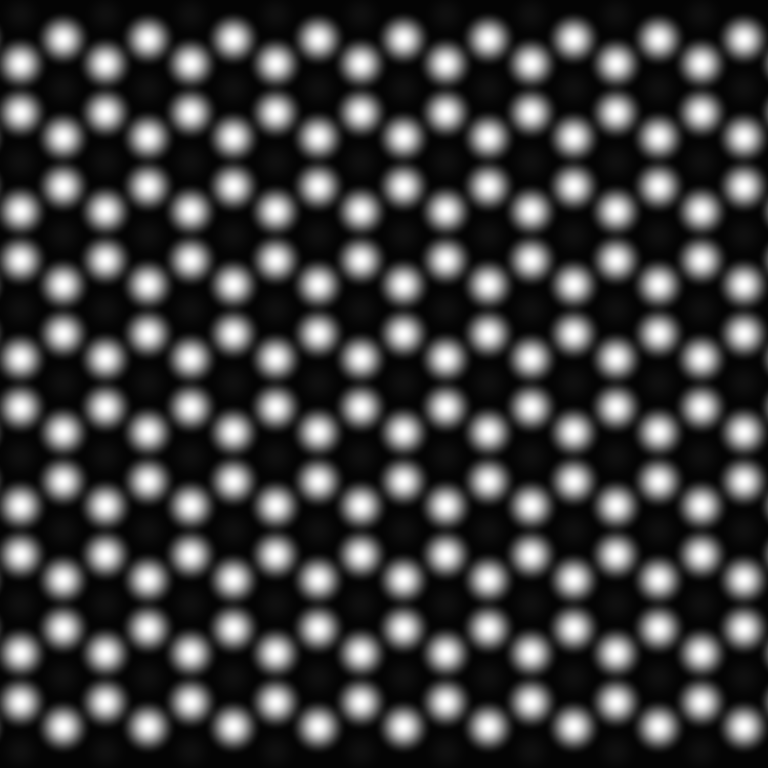
Reproduce this pattern procedurally as a Shadertoy shader.

```glsl
// Soft white dots on the corners of a honeycomb, over near-black.
// Each hexagon centre of a staggered lattice adds its top and bottom corner
// as raised-cosine dots, plus a very faint glow in its middle.

const float PERIOD = 0.1108;              // hexagon spacing across
const vec2  ORIGIN = vec2(0.4145, 0.5013); // centre of one hexagon
const float DOT_RADIUS = 0.0378;
const float DOT_GAIN = 0.97;
const float GLOW_RADIUS = 0.030;
const float GLOW_GAIN = 0.045;
const float FLOOR_LEVEL = 0.016;
const float PI = 3.14159;

const float ROW_HEIGHT = PERIOD * 0.866025;
const float CORNER_OFFSET = PERIOD * 0.57735;

// Smooth bump: 1 at the centre, 0 from the radius outwards.
float raisedCosine(float dist, float radius) {
    return 0.5 + 0.5 * cos(PI * min(dist / radius, 1.0));
}

// Dots exist only where their centre lies between the bottom and top edges.
float dotAt(vec2 p, vec2 site) {
    float inside = step(0.0, site.y) * step(site.y, 1.0);
    return inside * raisedCosine(distance(p, site), DOT_RADIUS);
}

float honeycomb(vec2 p) {
    float light = FLOOR_LEVEL;
    float nearestRow = round((p.y - ORIGIN.y) / ROW_HEIGHT);
    for (int j = -1; j <= 1; j++) {
        float row = nearestRow + float(j);
        // Odd rows are shifted by half a period.
        float rowStart = ORIGIN.x + 0.5 * PERIOD * mod(row, 2.0);
        float nearestColumn = round((p.x - rowStart) / PERIOD);
        for (int i = -1; i <= 1; i++) {
            float column = nearestColumn + float(i);
            vec2 centre = vec2(rowStart + column * PERIOD,
                               ORIGIN.y + row * ROW_HEIGHT);
            vec2 corner = vec2(0.0, CORNER_OFFSET);
            light += DOT_GAIN * (dotAt(p, centre + corner) + dotAt(p, centre - corner));
            light += GLOW_GAIN * raisedCosine(distance(p, centre), GLOW_RADIUS);
        }
    }
    return light;
}

void mainImage(out vec4 fragColor, in vec2 fragCoord) {
    vec2 p = fragCoord / iResolution.y;
    fragColor = vec4(vec3(clamp(honeycomb(p), 0.0, 1.0)), 1.0);
}
```
